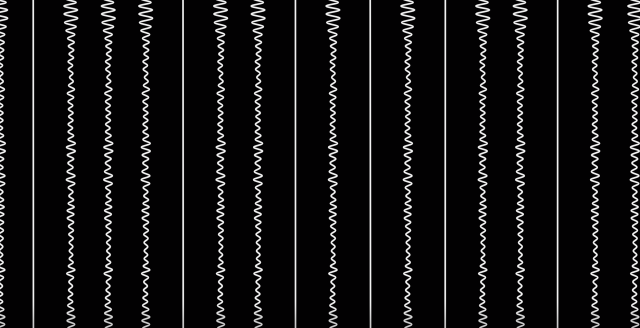
A WebGL 2 fragment shader for this pattern:

```glsl
#version 300 es
precision highp float;

uniform vec2 u_resolution;
out vec4 fragColor;

// One unit is the distance between neighbouring columns
const float COLUMNS_ACROSS = 17.09;
const float FIRST_COLUMN = -0.11;
const float LAST_INDEX = 17.0;
const vec2 EDGE_SHIFT = vec2(0.13, 0.06);
const int STRAIGHT_COLUMNS[6] = int[6](1, 5, 8, 10, 12, 15);

const float HALF_STROKE = 0.0225;
const float LEAN = 0.02;
const float WAVE_FREQUENCY = 4.75;
const float WAVE_ANCHOR = 3.96;
const float CALM_AMPLITUDE = 0.052;
const float PHASE_WOBBLE = 0.35;
const float DRIFT = 0.035;
const float TAU = 6.28318;

// Each burst: height, spread, extra amplitude
const int BURST_COUNT = 7;
const vec3 BURSTS[BURST_COUNT] = vec3[BURST_COUNT](
    vec3(8.41, 0.67, 0.115),
    vec3(6.32, 0.16, 0.055),
    vec3(4.78, 0.36, 0.058),
    vec3(3.98, 0.16, 0.090),
    vec3(3.05, 0.31, 0.036),
    vec3(1.49, 0.16, 0.055),
    vec3(0.16, 0.45, 0.060));

const int SEGMENTS = 14;
const float SEARCH_REACH = 0.08;

const vec3 BACKGROUND = vec3(0.008, 0.004, 0.008);
const vec3 STROKE_COLOR = vec3(0.95);
const float BOTTOM_DIMMING = 0.82;

float hash(float n) {
    return fract(sin(n * 127.1) * 43758.5453);
}

float noise(float x) {
    float cell = floor(x);
    float t = fract(x);
    return mix(hash(cell), hash(cell + 1.0), t * t * (3.0 - 2.0 * t));
}

// Sideways offset of the oscillating trace at height y
float waveOffset(float y) {
    float amplitude = CALM_AMPLITUDE;
    for (int i = 0; i < BURST_COUNT; i++) {
        float z = (y - BURSTS[i].x) / BURSTS[i].y;
        amplitude += BURSTS[i].z * exp(-z * z);
    }
    amplitude *= 0.8 + 0.4 * noise(y * WAVE_FREQUENCY);
    float wobble = PHASE_WOBBLE * (noise(y * 2.0) - noise(WAVE_ANCHOR * 2.0));
    float cycles = WAVE_FREQUENCY * (y - WAVE_ANCHOR) + wobble;
    return -amplitude * cos(TAU * cycles) + DRIFT * (noise(y * 3.0 + 40.0) - 0.5);
}

float segmentDistance(vec2 p, vec2 a, vec2 b) {
    vec2 ab = b - a;
    float t = clamp(dot(p - a, ab) / dot(ab, ab), 0.0, 1.0);
    return length(p - a - ab * t);
}

// Distance to the trace, taken over short segments around p
float waveDistance(vec2 p) {
    float stepSize = 2.0 * SEARCH_REACH / float(SEGMENTS);
    float y = p.y - SEARCH_REACH;
    vec2 a = vec2(waveOffset(y), y);
    float d = 1.0;
    for (int i = 0; i < SEGMENTS; i++) {
        y += stepSize;
        vec2 b = vec2(waveOffset(y), y);
        d = min(d, segmentDistance(p, a, b));
        a = b;
    }
    return d;
}

bool isStraight(float index) {
    for (int i = 0; i < STRAIGHT_COLUMNS.length(); i++) {
        if (int(index) == STRAIGHT_COLUMNS[i]) return true;
    }
    return false;
}

void main() {
    float pixel = COLUMNS_ACROSS / u_resolution.x;
    vec2 p = gl_FragCoord.xy * pixel;
    float height = u_resolution.y * pixel;

    // Nearest column, with the outermost two nudged inward or outward
    float index = clamp(floor(p.x - FIRST_COLUMN + 0.5), 0.0, LAST_INDEX);
    float center = FIRST_COLUMN + index;
    if (index == 0.0) center += EDGE_SHIFT.x;
    if (index == LAST_INDEX) center += EDGE_SHIFT.y;
    vec2 local = vec2(p.x - center, p.y);

    // Straight rule or oscillating trace
    float d;
    if (isStraight(index)) {
        d = abs(local.x - LEAN * (hash(index) - 0.5) * (p.y / height - 0.5));
    } else {
        d = waveDistance(local);
    }

    // Soft stroke, slightly dimmer near the bottom
    float soft = 0.7 * pixel;
    float stroke = 1.0 - smoothstep(HALF_STROKE - soft, HALF_STROKE + soft, d);
    stroke *= mix(BOTTOM_DIMMING, 1.0, smoothstep(0.0, 0.8, p.y));
    fragColor = vec4(mix(BACKGROUND, STROKE_COLOR, stroke), 1.0);
}
```
